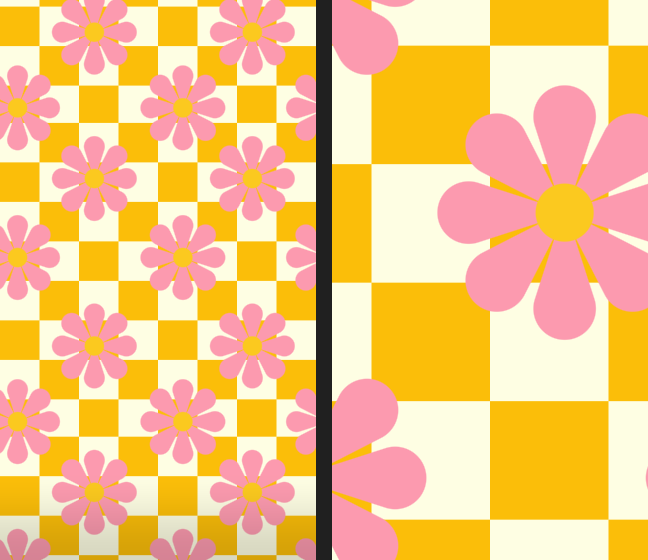
Left, the full canvas; right, a detail of the centre.
Give the GLSL for this pattern, as a WebGL 1 fragment shader.

```glsl
precision highp float;
uniform vec2 u_resolution;

// One unit is one checker column; y runs downward from the top edge.
const float COLUMNS = 8.0;
const float PERIOD = 7.944;
const float SHORT_ROW = 0.944;
const vec3 CREAM = vec3(0.995, 0.995, 0.89);
const vec3 AMBER = vec3(0.985, 0.745, 0.035);
const vec3 PINK = vec3(0.988, 0.605, 0.685);
const vec3 YOLK = vec3(0.985, 0.79, 0.12);

float cover(float d, float px) {
  return clamp(0.5 - d / px, 0.0, 1.0);
}

// +1 in even bands, -1 in odd bands, with a soft crossing
float bands(float x, float px) {
  return clamp((0.5 - abs(mod(x + 0.5, 2.0) - 1.0)) * 2.0 / px, -1.0, 1.0);
}

// Eight rows per period, the third slightly shorter than the rest
float rowCoordinate(float y) {
  float t = mod(y, PERIOD);
  return t + (1.0 - SHORT_ROW) * clamp((t - 2.0) / SHORT_ROW, 0.0, 1.0);
}

float checker(vec2 p, float px) {
  return 0.5 + 0.5 * bands(p.x, px) * bands(rowCoordinate(p.y - 0.167), px);
}

// Tapered capsule along +y: radius r1 at the origin, r2 at height h
float taperedCapsule(vec2 p, float r1, float r2, float h) {
  p.x = abs(p.x);
  float b = (r1 - r2) / h;
  float a = sqrt(1.0 - b * b);
  float k = dot(p, vec2(-b, a));
  if (k < 0.0) return length(p) - r1;
  if (k > a * h) return length(p - vec2(0.0, h)) - r2;
  return dot(p, vec2(a, b)) - r1;
}

float petals(vec2 p) {
  const float SECTOR = 0.785398;
  float angle = atan(p.x, p.y + 1e-5);
  angle -= SECTOR * floor(angle / SECTOR + 0.5);
  vec2 q = length(p) * vec2(sin(angle), cos(angle));
  return taperedCapsule(q - vec2(0.0, 0.25), 0.092, 0.264, 0.56);
}

vec2 flowerCenter(float row, float column) {
  float y = 0.815 + 2.0 * row - 0.085 * step(0.5, row) - 0.21 * step(1.5, row);
  float outer = step(0.5, abs(column - 1.0));
  float evenX = 2.389 + 4.0 * column;
  float oddX = 4.63 + 3.936 * (column - 1.0) - 0.25 * outer;
  return vec2(mix(evenX, oddX, mod(row, 2.0)), y);
}

vec2 nearestFlower(vec2 p) {
  vec2 nearest = vec2(100.0);
  for (int j = 0; j < 4; j++) {
    for (int i = 0; i < 3; i++) {
      vec2 d = p - flowerCenter(float(j), float(i));
      d.y = mod(d.y + 0.5 * PERIOD, PERIOD) - 0.5 * PERIOD;
      if (dot(d, d) < dot(nearest, nearest)) nearest = d;
    }
  }
  return nearest;
}

void main() {
  float px = COLUMNS / u_resolution.x;
  vec2 p = vec2(gl_FragCoord.x, u_resolution.y - gl_FragCoord.y) * px;
  vec2 flower = nearestFlower(p);

  vec3 color = mix(CREAM, AMBER, checker(p, px));
  color = mix(color, PINK, cover(petals(flower), px * 1.3));
  color = mix(color, YOLK, cover(length(flower) - 0.245, px * 1.3));

  // Soft shade along the bottom edge
  float height = gl_FragCoord.y / u_resolution.y;
  float shade = 1.0 - smoothstep(0.0, 0.16, height);
  gl_FragColor = vec4(color * (1.0 - 0.15 * shade), 1.0);
}
```
